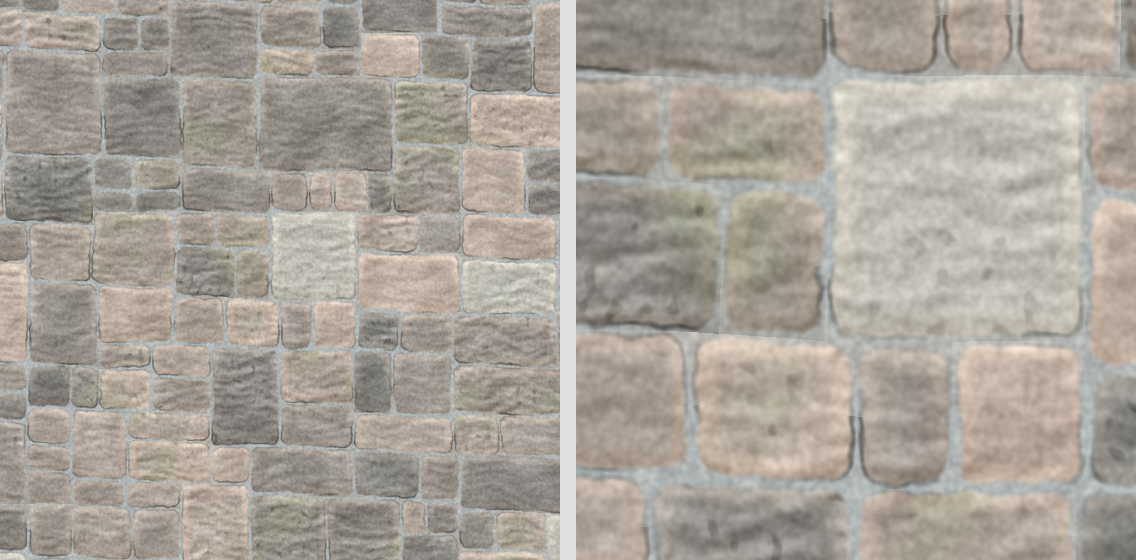
Left, the full canvas; right, a detail of the centre.
A three.js fragment shader for this texture:

```glsl
// Weathered wall of squared sandstone blocks set in pale blue-grey mortar.
// A pinwheel grid gives rectangles without through joints, some cut again into
// smaller stones; gradient noise adds rippled tooling, stains and grain.
varying vec2 vUv;

const vec2 GRID = vec2(6.0, 8.0);

float hash(vec2 p) {
  vec3 q = fract(p.xyx * 0.1031);
  q += dot(q, q.yzx + 33.33);
  return fract((q.x + q.y) * q.z);
}

float cornerDot(vec2 cell, vec2 offset) {
  float angle = 6.2832 * hash(cell);
  return dot(vec2(cos(angle), sin(angle)), offset);
}

// Gradient noise, roughly -0.7 to 0.7
float noise(vec2 p) {
  vec2 i = floor(p), f = fract(p), e = vec2(1.0, 0.0);
  vec2 u = f * f * f * (f * (f * 6.0 - 15.0) + 10.0);
  return mix(mix(cornerDot(i, f), cornerDot(i + e, f - e), u.x),
             mix(cornerDot(i + e.yx, f - e.yx), cornerDot(i + 1.0, f - 1.0), u.x), u.y);
}

float fbm(vec2 p) {
  float sum = 0.0, amp = 1.0;
  for (int i = 0; i < 4; i++) {
    sum += amp * noise(p);
    p = p * 2.03 + 17.1;
    amp *= 0.55;
  }
  return sum;
}

// Shift of a grid edge, owned by whichever end has the given parity
float edgeShift(vec2 a, vec2 b, float parity) {
  vec2 owner = abs(mod(a.x + a.y, 2.0) - parity) < 0.5 ? a : b;
  return 0.64 * hash(owner + 3.7) - 0.32;
}

// Finds the stone holding p: its corners in canvas units and its id
void findStone(vec2 p, out vec2 lo, out vec2 hi, out vec2 id) {
  vec2 g = p * GRID + 20.0, e = vec2(1.0, 0.0);
  lo = floor(g);
  hi = lo + 1.0;
  id = lo;
  for (int k = 0; k < 9; k++) {
    vec2 c = floor(g) + vec2(mod(float(k), 3.0), floor(float(k) / 3.0)) - 1.0;
    vec2 a = c + vec2(edgeShift(c, c + e.yx, 0.0), edgeShift(c, c + e, 1.0));
    vec2 b = c + 1.0 + vec2(edgeShift(c + e, c + 1.0, 0.0), edgeShift(c + e.yx, c + 1.0, 1.0));
    if (all(greaterThanEqual(g, a)) && all(lessThan(g, b))) { lo = a; hi = b; id = c; }
  }
  lo = (lo - 20.0) / GRID;
  hi = (hi - 20.0) / GRID;

  // Cut some blocks once or twice
  for (int k = 0; k < 2; k++) {
    vec2 size = hi - lo;
    vec2 axis = size.x > 1.45 * size.y ? e : e.yx;
    float cut = mix(0.35, 0.65, hash(id + 5.3));
    if (hash(id + 9.1) < 0.6 && dot(size, axis) > 0.095) {
      vec2 line = mix(lo, hi, cut);
      bool upper = dot(p - line, axis) > 0.0;
      if (upper) lo = mix(lo, line, axis);
      else hi = mix(hi, line, axis);
      id += upper ? vec2(31.0, 57.0) : vec2(73.0, 19.0);
    }
  }
}

// Tooled stone relief: wavy, mostly horizontal ripples
float relief(vec2 p) {
  float bend = noise(p * 13.0);
  return noise(p * vec2(21.0, 60.0) + vec2(0.0, 1.8 * bend)) + 0.45 * noise(p * vec2(65.0, 105.0));
}

void main() {
  // Sagging, slightly tilted courses
  vec2 p = vUv + vec2(0.0, 0.03 * vUv.x);
  p += 0.006 * vec2(noise(vUv * 8.0), noise(vUv * 7.0 + 40.0));
  vec2 lo, hi, id;
  findStone(p, lo, hi, id);

  // Rounded block with ragged edges
  vec2 centre = 0.5 * (lo + hi), halfSize = 0.5 * (hi - lo);
  float radius = 0.012;
  vec2 d = abs(p - centre) - halfSize + radius + 0.0035;
  float dist = length(max(d, 0.0)) + min(max(d.x, d.y), 0.0) - radius;
  dist += 0.003 * noise(vUv * 45.0) + 0.002 * noise(vUv * 100.0);

  // Stone colour, from dark grey to pale pink, with stains
  float tone = hash(id + 2.9), rough = hash(id + 6.4);
  vec2 s = p + id * 0.37;
  float stain = fbm(s * 11.0);
  float grain = noise(vUv * 165.0) + 0.7 * noise(vUv * 260.0 + 9.0);
  vec3 stone = mix(vec3(0.49, 0.485, 0.47), vec3(0.72, 0.66, 0.615), tone);
  stone += 0.11 * stain;
  float lichen = smoothstep(0.0, 0.6, fbm(vUv * 6.0 + 60.0)) * step(0.45, rough);
  stone = mix(stone, vec3(0.57, 0.58, 0.49), 0.6 * lichen);
  stone = mix(stone, vec3(0.76, 0.76, 0.72), 0.8 * step(0.94, hash(id + 8.2)));

  // Light from above on ripples, worn rims and lower edges
  float slope = relief(s) - relief(s + vec2(-0.002, 0.005));
  stone += mix(0.1, 0.2, rough) * slope + 0.07 * grain;
  float rim = smoothstep(-0.016, -0.003, dist);
  stone += rim * vec3(0.065, 0.05, 0.035);
  stone += 0.07 * rim * clamp((p.y - centre.y) / halfSize.y, -1.0, 1.0);
  float pits = smoothstep(0.32, 0.55, noise(s * 75.0) + 0.35 * stain);
  stone -= 0.13 * pits * rough;

  // Mortar, fading in places, and broken dark crevices
  vec3 mortar = vec3(0.67, 0.69, 0.69) + 0.09 * grain + 0.07 * noise(vUv * 50.0);
  float fade = mix(0.55, 1.0, smoothstep(-0.35, 0.15, noise(vUv * 7.0 + 80.0)));
  vec3 colour = mix(stone, mortar, fade * smoothstep(-0.0025, 0.002, dist));
  float crevice = 1.0 - smoothstep(0.0, 0.003, abs(dist - 0.0005));
  float broken = smoothstep(-0.15, 0.35, noise(vUv * 16.0 + 25.0));
  colour -= crevice * broken * (p.y < centre.y ? 0.26 : 0.12);

  gl_FragColor = vec4(clamp(colour + 0.02, 0.0, 1.0), 1.0);
}
```
